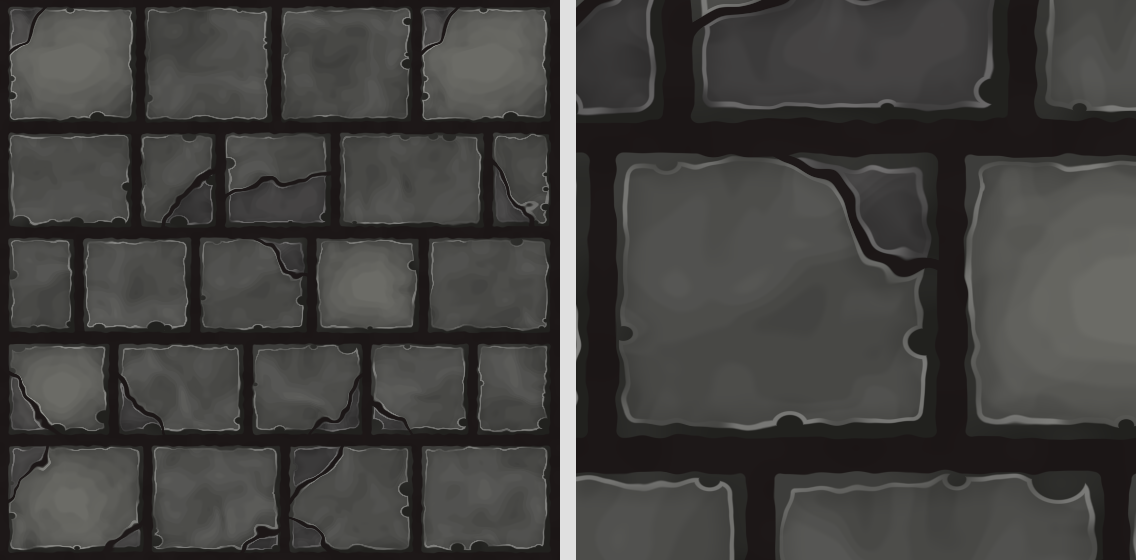
Left, the full canvas; right, a detail of the centre.
Give the GLSL for this texture, as a Shadertoy shader.

```glsl
// Hand-painted stone wall: five courses of worn, dark grey blocks in near-black joints.
// Each block is a box distance with noisy edges, round chips and carved cracks,
// then shaded with stepped noise, a shadowed side and a thin worn rim.

const vec3 MORTAR = vec3(0.11, 0.09, 0.09);
const vec3 SIDE   = vec3(0.16, 0.16, 0.15);
const vec3 STONE  = vec3(0.31, 0.31, 0.30);
const vec3 PALE   = vec3(0.42, 0.42, 0.40);

// Course edges from the top, and the joints along each course.
const float COURSES[6] = float[6](0.0, 0.228, 0.4155, 0.604, 0.786, 1.0);
const float JOINTS[30] = float[30](
    0.0, 0.251,  0.4935, 0.744, 1.0,    1.0,
    0.0, 0.2435, 0.394,  0.599, 0.872,  1.0,
    0.0, 0.141,  0.349,  0.557, 0.7565, 1.0,
    0.0, 0.203,  0.443,  0.655, 0.844,  1.0,
    0.0, 0.264,  0.509,  0.745, 1.0,    1.0);

// Wear bits: 1, 2, 4, 8 = broken corner (TL, TR, BL, BR), 16 = split, 32 = pale.
const int WEAR[25] = int[25](
    33, 0, 0, 33, 0,   0, 8, 16, 0, 4,   0, 0, 2, 32, 0,
    36, 4, 8, 4, 0,    41, 8, 5, 0, 0);

float hash(vec2 p) {
    vec3 q = fract(p.xyx * 0.1031);
    q += dot(q, q.yzx + 33.33);
    return fract((q.x + q.y) * q.z);
}

float noise(vec2 p) {
    vec2 i = floor(p), f = fract(p), e = vec2(1, 0);
    f = f * f * (3.0 - 2.0 * f);
    return mix(mix(hash(i), hash(i + e.xy), f.x),
               mix(hash(i + e.yx), hash(i + e.xx), f.x), f.y);
}

float box(vec2 p, vec2 halfSize, float radius) {
    vec2 q = abs(p) - halfSize + radius;
    return length(max(q, 0.0)) + min(max(q.x, q.y), 0.0) - radius;
}

// Rounds a value to flat brush-like steps with narrow soft borders.
float brushSteps(float v, float count) {
    float s = v * count;
    return (floor(s) + smoothstep(0.3, 0.7, fract(s))) / count;
}

// Bites round chips out of the rim of a block.
float chipped(float d, vec2 p, vec2 halfSize, vec2 seed) {
    for (int i = 0; i < 4; i++) {
        vec2 key = seed + float(i) * vec2(3.7, 9.1);
        float a = 6.2832 * hash(key);
        vec2 dir = vec2(cos(a), sin(a)), reach = abs(dir) / halfSize;
        vec2 centre = dir / max(reach.x, reach.y);
        float radius = mix(0.004, 0.016, pow(hash(key + 5.3), 2.0));
        d = max(d, radius - length((p - centre) * vec2(1.0, 1.3)));
    }
    return d;
}

// Signed distance to the nearest crack; negative inside a broken-off piece.
float crackDistance(vec2 p, vec2 halfSize, int wear, vec2 seed) {
    float wobble = (noise(p * 24.0 + seed) - 0.5) * 0.035
                 + (noise(p * 70.0 + seed) - 0.5) * 0.009;
    float s = 1.0;
    for (int i = 0; i < 4; i++) {
        if ((wear & (1 << i)) == 0) continue;
        vec2 corner = vec2((i & 1) == 0 ? -1.0 : 1.0, i < 2 ? 1.0 : -1.0);
        float h = hash(seed + float(i) * 4.3);
        vec2 inward = -corner * normalize(vec2(0.6 + 0.5 * h, 0.8));
        s = min(s, dot(p - corner * halfSize, inward) - mix(0.045, 0.07, h) + wobble);
    }
    if ((wear & 16) != 0) s = min(s, p.y - 0.22 * p.x + 0.006 + wobble);
    return s;
}

vec3 faceColor(vec2 p, vec2 halfSize, int wear, float crack, vec2 seed) {
    float warp = noise(p * 18.0 + seed);
    float blotch = 0.65 * noise(p * vec2(13.0, 19.0) + warp * 1.6 + seed)
                 + 0.35 * noise(p * 45.0 + warp * 2.0 + seed);
    vec3 color = STONE + 0.13 * (brushSteps(blotch, 7.0) - 0.5);
    if ((wear & 32) != 0) {
        float glow = 1.25 - length(p / halfSize) + 0.5 * (blotch - 0.5);
        color = mix(color, PALE, brushSteps(clamp(glow, 0.0, 1.0), 5.0));
    }
    float piece = 1.0 - smoothstep(-0.002, 0.002, crack);
    return color - piece * vec3(0.05, 0.055, 0.045);
}

void mainImage(out vec4 fragColor, in vec2 fragCoord) {
    vec2 uv = fragCoord / iResolution.xy;
    vec2 pos = vec2(uv.x, 1.0 - uv.y);
    float aa = 0.8 / min(iResolution.x, iResolution.y);

    // Find the block; the top course repeats after three blocks.
    int row = 0, col = 0;
    for (int i = 1; i < 5; i++) if (pos.y > COURSES[i]) row = i;
    for (int i = 1; i < 5; i++) if (pos.x > JOINTS[row * 6 + i]) col = i;
    vec2 seed = vec2(row == 0 ? col % 3 : col, row) * vec2(17.3, 23.9) + 41.0;
    int wear = WEAR[row * 5 + col];

    vec2 gap = vec2(0.0085, 0.0105);
    vec2 lo = max(vec2(JOINTS[row * 6 + col], COURSES[row]) + gap, vec2(0.016, 0.013));
    vec2 hi = min(vec2(JOINTS[row * 6 + col + 1], COURSES[row + 1]) - gap, vec2(0.982, 0.986));
    vec2 halfSize = 0.5 * (hi - lo);
    vec2 p = (pos - 0.5 * (lo + hi)) * vec2(1, -1);

    // Block outline, and the smaller worn face shifted up and left.
    float coarse = noise(p * 32.0 + seed) - 0.5, fine = noise(p * 95.0 + seed) - 0.5;
    float outline = box(p, halfSize, 0.004) + 0.004 * fine;
    vec2 q = p - vec2(-0.0015, 0.0015), faceHalf = halfSize - 0.0055;
    float face = box(q, faceHalf, 0.008) + 0.009 * coarse + 0.004 * fine;
    face = chipped(face, q, faceHalf, seed);
    float crack = crackDistance(p, halfSize, wear, seed);
    float crackWidth = 0.0025 + 0.003 * noise(p * 20.0 + seed + 8.0);
    face = max(face, crackWidth - abs(crack));

    // Joint, shadowed side, face, then the light rim.
    vec3 color = MORTAR + 0.012 * (noise(uv * 40.0) - 0.5);
    float lit = clamp(0.5 * dot(p / halfSize, vec2(-0.5, 0.5)) + 0.5 * coarse, -0.2, 0.5);
    float side = smoothstep(aa, -aa, outline) * smoothstep(-aa, aa, abs(crack) - crackWidth);
    color = mix(color, SIDE + 0.16 * lit, side);
    vec3 stone = faceColor(p, halfSize, wear, crack, seed);
    stone -= 0.03 * smoothstep(-0.02, 0.0, face);
    float rim = 1.0 - smoothstep(0.0, 0.0012, abs(face + 0.0018) - 0.0008);
    stone += rim * mix(0.02, 0.19, smoothstep(0.2, 0.7, noise(p * 38.0 + seed + 3.0)));
    color = mix(color, stone, smoothstep(aa, -aa, face));
    fragColor = vec4(color, 1.0);
}
```
